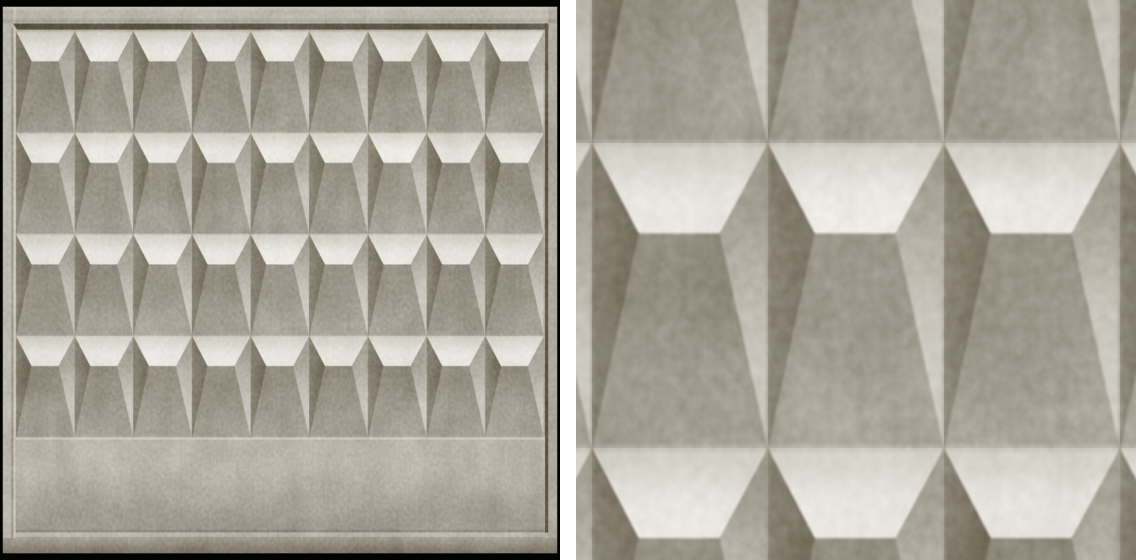
Left, the full canvas; right, a detail of the centre.
Give the GLSL for this pattern, as a Shadertoy shader.

```glsl
const vec2 PANEL_MIN = vec2(0.005, 0.012), PANEL_MAX = vec2(0.995, 0.988);
const vec2 GRID_MIN = vec2(0.0286, 0.056), GRID_MAX = vec2(0.9714, 0.7815);
const vec2 CELLS = vec2(9.0, 4.0);

vec2 hash2(vec2 p) {
    p = vec2(dot(p, vec2(127.1, 311.7)), dot(p, vec2(269.5, 183.3)));
    return fract(sin(p) * 43758.55) * 2.0 - 1.0;
}

float gradientNoise(vec2 p) {
    vec2 i = floor(p), f = p - i;
    vec2 u = f * f * f * (f * (f * 6.0 - 15.0) + 10.0);
    vec2 e = vec2(0.0, 1.0);
    float a = dot(hash2(i), f);
    float b = dot(hash2(i + e.yx), f - e.yx);
    float c = dot(hash2(i + e.xy), f - e.xy);
    float d = dot(hash2(i + e.yy), f - e.yy);
    return mix(mix(a, b, u.x), mix(c, d, u.x), u.y);
}

float fbm(vec2 p, int octaves) {
    float sum = 0.0, gain = 0.6;
    for (int i = 0; i < octaves; i++) {
        sum += gain * gradientNoise(p);
        p = p * 2.03 + 17.3;
        gain *= 0.55;
    }
    return sum;
}

// Soft step centred on an edge
float edge(float at, float x, float soft) {
    return smoothstep(at - soft, at + soft, x);
}

float band(float x, float lo, float hi, float soft) {
    return edge(lo, x, soft) * (1.0 - edge(hi, x, soft));
}

float box(vec2 p, vec2 lo, vec2 hi, float soft) {
    return band(p.x, lo.x, hi.x, soft) * band(p.y, lo.y, hi.y, soft);
}

vec3 stone(float tone) {
    vec3 shade = mix(vec3(0.38, 0.35, 0.28), vec3(0.86, 0.85, 0.82), tone);
    return clamp(shade, 0.0, 1.0);
}

// Tone of one hipped block; c runs right and down across the cell
float facets(vec2 c, vec2 soft) {
    float ridgeY = 0.295, ridgeLeft = 0.265, ridgeRight = 0.725;
    float taper = min(c.y / ridgeY, (1.0 - c.y) / (1.0 - ridgeY));
    float topTone = 0.94 + 0.16 * smoothstep(0.0, 0.2, c.y);
    float frontTone = mix(0.41, 0.55, smoothstep(ridgeY, 1.0, c.y));
    float leftTone = mix(0.32, 0.17, smoothstep(0.0, ridgeLeft, c.x));
    float rightTone = mix(0.56, 0.85, smoothstep(0.05, 0.75, c.y));

    float tone = mix(topTone, frontTone, edge(ridgeY, c.y, soft.y));
    tone = mix(leftTone, tone, edge(ridgeLeft * taper, c.x, soft.x));
    tone = mix(tone, rightTone, edge(1.0 - (1.0 - ridgeRight) * taper, c.x, soft.x));

    // Worn seams between cells
    vec2 seam = min(c, 1.0 - c);
    tone = mix(tone, 0.78, 0.6 * (1.0 - smoothstep(0.0, 0.022, seam.y)));
    return mix(tone, 0.5, 0.5 * (1.0 - smoothstep(0.0, 0.022, seam.x)));
}

// Moulded border with a shadowed groove on the top and right
float frame(vec2 p, float soft) {
    float tone = 0.73 - 0.1 * edge(0.979, p.x, soft);
    tone += 0.08 * band(p.y, 0.012, 0.018, soft);
    tone -= 0.12 * band(p.y, 0.034, 0.041, 0.004);
    tone -= 0.22 * band(p.x, 0.020, 0.024, soft) * edge(0.05, p.y, soft);
    tone += 0.12 * band(p.x, 0.024, 0.028, soft);
    tone = mix(tone, mix(0.5, 0.25, smoothstep(0.961, 0.988, p.y)), edge(0.961, p.y, soft));
    float mitre = 0.023 + max(p.y - 0.042, 0.0) * 0.7;
    tone = mix(tone, -0.02, box(p, vec2(mitre, 0.042), vec2(0.979, 0.053), soft * 1.3));
    return mix(tone, -0.02, box(p, vec2(0.973, 0.042), vec2(0.979, 0.951), soft));
}

// Plain plinth under the blocks with its raised lower lip
float plinth(vec2 p, float soft) {
    float tone = mix(0.72, 0.5, smoothstep(0.82, 0.948, p.y));
    tone += 0.16 * band(p.y, 0.779, 0.785, soft);
    tone += 0.22 * band(p.y, 0.951, 0.959, soft);
    return tone - 0.12 * band(p.y, 0.946, 0.950, soft);
}

void mainImage(out vec4 fragColor, in vec2 fragCoord) {
    vec2 p = fragCoord / iResolution.xy;
    p.y = 1.0 - p.y;
    float soft = max(0.0012, 0.8 / iResolution.y);

    vec2 cellSize = (GRID_MAX - GRID_MIN) / CELLS;
    vec2 g = (p - GRID_MIN) / cellSize;
    float block = facets(fract(g), 1.3 * soft / cellSize);
    block += 0.03 * hash2(floor(g)).x;

    float tone = frame(p, soft);
    tone = mix(tone, plinth(p, soft), box(p, vec2(0.028, 0.78), vec2(0.973, 0.961), soft));
    tone = mix(tone, block, box(p, GRID_MIN, GRID_MAX, soft));

    // Weather stains, run-off streaks and fine grain
    float wear = 0.20 * fbm(p * 13.0, 4);
    wear += 0.12 * fbm(p * vec2(32.0, 5.0) + 40.0, 3);
    float grain = 0.20 * fbm(p * vec2(150.0, 120.0), 2);
    tone += (wear + grain) * mix(1.0, 0.55, smoothstep(0.6, 1.0, tone));

    vec3 color = stone(tone);
    float slab = box(p, PANEL_MIN, PANEL_MAX, soft);
    fragColor = vec4(mix(vec3(0.01, 0.01, 0.0), color, slab), 1.0);
}
```
